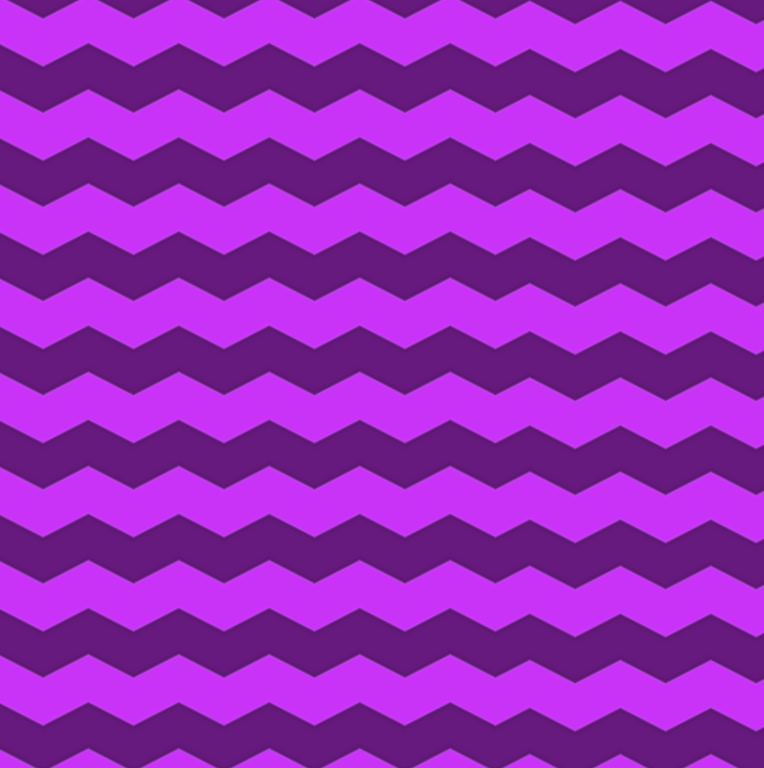
Reproduce this pattern procedurally as a WebGL 1 fragment shader.

```glsl
precision highp float;

uniform vec2 u_resolution;

// Depth of the zigzag below its peaks, with one peak at peakX.
float zigzag(float x, float peakX) {
  float cycle = (x - peakX) / 0.1178;
  return 0.0606 * abs(fract(cycle + 0.5) - 0.5);
}

// Zigzag whose phase and height jump at a seam, leaving one shortened rise.
float chevronDrop(float x) {
  const float seamX = 0.690;
  return x < seamX ? zigzag(x, 0.115) : zigzag(x, seamX) + 0.0074;
}

// Distance to the nearest stripe edge: negative in dark, positive in bright.
float stripeDistance(vec2 p) {
  const float period = 0.1226;
  const float darkHalf = 0.0303;
  float depth = 1.0 - p.y - chevronDrop(p.x) - 0.056 - darkHalf;
  float fromDarkCentre = mod(depth + 0.5 * period, period) - 0.5 * period;
  return 0.889 * (abs(fromDarkCentre) - darkHalf);
}

float bump(float d, float centre, float width) {
  float t = (d - centre) / width;
  return exp(-t * t);
}

void main() {
  vec2 p = gl_FragCoord.xy / u_resolution.y;
  float d = stripeDistance(p);
  float soft = max(0.0019, 0.8 / u_resolution.y);

  // Flat stripes with a soft boundary
  vec3 color = mix(vec3(0.40, 0.10, 0.49), vec3(0.79, 0.20, 0.97),
                   smoothstep(-soft, soft, d));

  // Thin shadow on the dark side, pale fringe along the boundary
  color -= vec3(0.035, 0.012, 0.04) * bump(d, -0.0034, 0.0016);
  color += vec3(0.0, 0.06, 0.0) * bump(d, 0.0004, 0.0018);

  gl_FragColor = vec4(color, 1.0);
}
```
